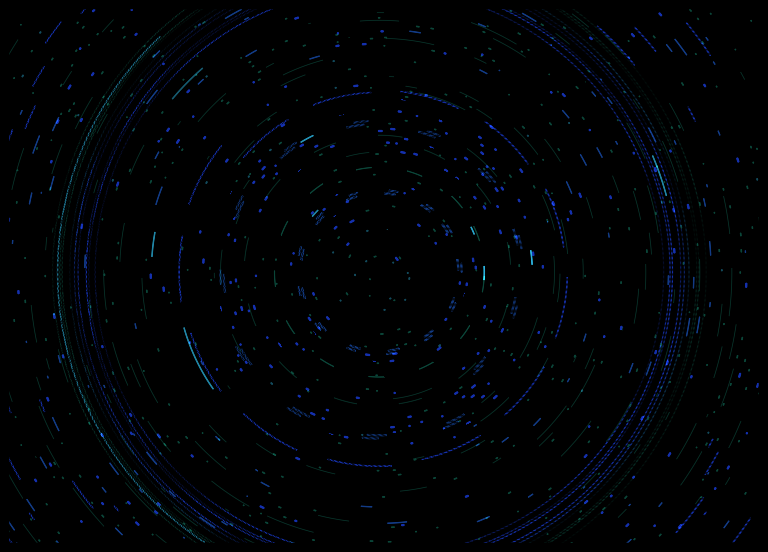
Give the GLSL for this background, as a Shadertoy shader.

```glsl
const float TAU = 6.2831853;
const float STEP_DEG = 28.3;
const vec3 BLUE = vec3(0.08, 0.19, 0.68);
const vec3 STEEL = vec3(0.07, 0.23, 0.52);
const vec3 TEAL = vec3(0.04, 0.27, 0.22);
const vec3 CYAN = vec3(0.14, 0.58, 0.72);

float hash(vec2 p) {
    p = fract(p * vec2(0.1031, 0.1137));
    p += dot(p, p.yx + 33.33);
    return fract((p.x + p.y) * p.x * 17.3);
}

vec2 gradientAt(vec2 cell) {
    float a = TAU * hash(cell + 91.0);
    return vec2(cos(a), sin(a));
}

float gradientNoise(vec2 p) {
    vec2 i = floor(p), f = fract(p);
    vec2 u = f * f * (3.0 - 2.0 * f), e = vec2(1.0, 0.0);
    float low = mix(dot(gradientAt(i), f), dot(gradientAt(i + e), f - e), u.x);
    float high = mix(dot(gradientAt(i + e.yx), f - e.yx),
                     dot(gradientAt(i + 1.0), f - 1.0), u.x);
    return mix(low, high, u.y);
}

float stroke(float d, float halfWidth, float px) {
    return 1.0 - smoothstep(max(halfWidth - 0.5 * px, 0.0), halfWidth + 0.5 * px, d);
}

float bump(float x, float center, float width) {
    float t = (x - center) / width;
    return exp(-t * t);
}

// Fine beading along a trail; polar is (radius, degrees)
float beads(vec2 polar, float pitch) {
    float count = floor(TAU * polar.x / pitch);
    return 0.6 + 0.4 * cos(radians(polar.y) * count);
}

float arc(vec2 polar, float radius, float fromDeg, float toDeg, float halfWidth, float px) {
    float turn = abs(mod(polar.y - 0.5 * (fromDeg + toDeg) + 180.0, 360.0) - 180.0);
    float along = max(turn - 0.5 * abs(toDeg - fromDeg), 0.0);
    return stroke(length(vec2(polar.x - radius, radians(along) * radius)), halfWidth, px);
}

// Equal arcs repeated clockwise, with the radius drifting at each step
float chain(vec2 polar, float radius, float drift, float startDeg, float fill,
            float halfWidth, float px) {
    float k = floor(mod(startDeg - polar.y, 360.0) / STEP_DEG);
    float from = startDeg - k * STEP_DEG;
    return arc(polar, radius + drift * k, from, from - fill * STEP_DEG, halfWidth, px);
}

// Two ragged, offset strands form a clump
float clumps(vec2 polar, float radius, float drift, float startDeg, float fill, float px) {
    float a = chain(polar, radius, drift, startDeg, fill, 0.0022, px);
    float b = chain(polar, radius + 0.006, drift, startDeg - 3.0, fill * 0.8, 0.0020, px);
    return max(a, b) * beads(polar, 0.011);
}

// Scattered dashes in concentric cells
float dashes(vec2 polar, float spacing, float cellLength, float dashLength,
             float chance, float halfWidth, float px, float salt) {
    float ring = floor(polar.x / spacing);
    float mid = (ring + 0.5) * spacing;
    float count = max(3.0, floor(TAU * mid / cellLength));
    float t = (polar.y / 360.0 + hash(vec2(ring, salt))) * count;
    vec2 id = vec2(ring + salt * 17.0, mod(floor(t), count) + salt);
    float halfDash = 0.5 * dashLength * hash(id + 5.3);
    float shift = (hash(id + 11.7) - 0.5) * (cellLength - dashLength) * 0.8;
    float along = (fract(t) - 0.5) * TAU * mid / count - shift;
    float across = polar.x - mid - (hash(id + 23.1) - 0.5) * spacing * 0.5;
    float d = length(vec2(max(abs(along) - halfDash, 0.0), across));
    return stroke(d, halfWidth, px) * step(hash(id + 37.9), chance);
}

// Dense group of long beaded rings
vec3 outerBand(vec2 polar, vec2 dir, float px) {
    vec3 sum = vec3(0.0);
    for (int i = 0; i < 9; i++) {
        float n = float(i);
        float radius = 0.515 + 0.0095 * n + 0.003 * sin(n * 2.4);
        float gaps = smoothstep(-0.25, 0.25, gradientNoise(dir * 2.6 + n * 7.3));
        float line = stroke(abs(polar.x - radius), 0.0012, px) * beads(polar, 0.0085);
        vec3 tint = mix(BLUE, TEAL * 0.65, smoothstep(3.0, 6.0, n));
        sum += tint * line * mix(0.25, 1.0, gaps);
    }
    return sum;
}

// Brighter single trails: radius, start, end, strength
vec3 brightTrails(vec2 polar, float px) {
    vec4 trails[10] = vec4[10](
        vec4(0.368, -164.0, -145.0, 0.9), vec4(0.413, 170.0, 176.0, 0.9),
        vec4(0.489, 140.0, 131.0, 0.6), vec4(0.538, 23.0, 15.0, 0.9),
        vec4(0.190, 3.0, -4.0, 1.2), vec4(0.185, 26.0, 22.0, 1.1),
        vec4(0.277, 8.0, 3.0, 1.2), vec4(0.275, 121.0, 116.0, 1.0),
        vec4(0.158, 140.0, 135.0, 0.9), vec4(0.583, 133.0, 237.0, 0.75));
    vec3 sum = vec3(0.0);
    for (int i = 0; i < 10; i++) {
        vec4 s = trails[i];
        float bead = s.x > 0.57 ? beads(polar, 0.0085) : 1.0;
        sum += CYAN * s.w * bead * arc(polar, s.x, s.y, s.z, 0.0015, px);
    }
    return sum;
}

void mainImage(out vec4 fragColor, in vec2 fragCoord) {
    float px = 1.0 / iResolution.y;
    vec2 uv = fragCoord / iResolution.xy;
    vec2 p = (fragCoord - iResolution.xy * vec2(0.494, 0.507)) * px;
    float r = length(p);
    vec2 polar = vec2(r, degrees(atan(p.y, p.x)));
    vec2 dir = p / max(r, 0.0001);

    // Repeating chains
    vec3 color = BLUE * chain(polar, 0.322, 0.0037, 140.0, 0.67, 0.0015, px) * beads(polar, 0.009);
    color += STEEL * clumps(polar, 0.143, 0.0, 38.0, 0.28, px);
    color += STEEL * clumps(polar, 0.300, -0.0045, -59.0, 0.24, px) * 0.8;
    color += TEAL * chain(polar, 0.190, 0.0, 26.0, 0.3, 0.0012, px);
    color += TEAL * chain(polar, 0.236, 0.001, 70.0, 0.35, 0.0010, px) * 0.6;

    // Scattered dots and short trails
    float ringDots = 0.22 * bump(r, 0.27, 0.035) + 0.15 * bump(r, 0.15, 0.018);
    color += BLUE * dashes(polar, 0.012, 0.026, 0.006, 0.03 + ringDots, 0.0022, px, 1.0);
    color += TEAL * dashes(polar, 0.013, 0.030, 0.004, 0.12, 0.0016, px, 2.0);
    color += STEEL * dashes(polar, 0.016, 0.080, 0.035, 0.13 * smoothstep(0.3, 0.45, r), 0.0014, px, 3.0);
    color += TEAL * 0.6 * dashes(polar, 0.014, 0.130, 0.090, 0.25 * smoothstep(0.2, 0.4, r), 0.0009, px, 4.0);
    color += BLUE * dashes(polar, 0.019, 0.150, 0.100, 0.22 * smoothstep(0.56, 0.66, r), 0.0015, px, 5.0) * beads(polar, 0.009);
    color += CYAN * 0.5 * dashes(polar, 0.012, 0.022, 0.002, 0.2 * bump(r, 0.045, 0.035), 0.0018, px, 6.0);

    color += outerBand(polar, dir, px) + brightTrails(polar, px);

    // Dark margin
    vec2 edge = min(uv, 1.0 - uv) * iResolution.xy * px;
    color *= smoothstep(0.016, 0.016 + px, min(edge.x, edge.y));
    fragColor = vec4(color, 1.0);
}
```
